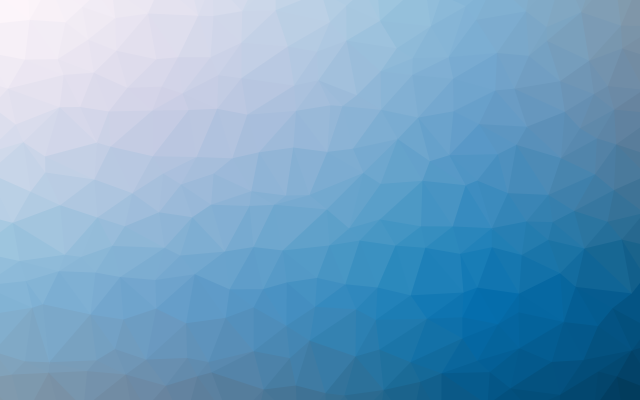
Write a Shadertoy shader that draws this background.

```glsl
// Low-poly triangle mesh shading from pale lilac at top left to deep sea blue at bottom right.

const float ROWS = 12.0;                // mesh rows over the canvas height
const vec2 MESH_SHIFT = vec2(0.1, 0.0); // mesh offset in cells

// Nine-step ramp from near white through blue to navy
vec3 blueRamp(float t) {
    vec3 stops[9] = vec3[9](
        vec3(1.000, 0.969, 0.984), vec3(0.925, 0.906, 0.949), vec3(0.816, 0.820, 0.902),
        vec3(0.651, 0.741, 0.859), vec3(0.455, 0.663, 0.812), vec3(0.212, 0.565, 0.753),
        vec3(0.020, 0.439, 0.690), vec3(0.016, 0.353, 0.553), vec3(0.008, 0.220, 0.345));
    float s = clamp(t, 0.0, 1.0) * 8.0;
    int i = min(int(s), 7);
    return mix(stops[i], stops[i + 1], s - float(i));
}

// Equal blend of one ramp running rightward and one running downward
vec3 facetColor(vec2 middle) {
    vec2 uv = (middle + MESH_SHIFT) / (ROWS * vec2(iResolution.x / iResolution.y, 1.0));
    return 0.5 * (blueRamp(uv.x) + blueRamp(1.0 - uv.y));
}

vec2 hash2(vec2 p) {
    vec3 q = fract(vec3(p.xyx) * vec3(0.1031, 0.1030, 0.0973));
    q += dot(q, q.yzx + 33.33);
    return fract((q.xx + q.yz) * q.zy);
}

// Jittered grid point
vec2 meshVertex(vec2 id) {
    return id + 0.5 + 0.75 * (hash2(id + 57.0) - 0.5);
}

float cross2(vec2 a, vec2 b) { return a.x * b.y - a.y * b.x; }

// Signed distance to an edge, positive on its left
float edgeDistance(vec2 p, vec2 a, vec2 b) {
    return cross2(b - a, p - a) / length(b - a);
}

// Colour of a counter-clockwise triangle, weighted by its coverage in alpha
vec4 facet(vec2 p, vec2 a, vec2 b, vec2 c, float pixel) {
    float d = min(edgeDistance(p, a, b), min(edgeDistance(p, b, c), edgeDistance(p, c, a)));
    float coverage = clamp(0.5 + d / pixel, 0.0, 1.0);
    return vec4(facetColor((a + b + c) / 3.0), 1.0) * coverage;
}

// Delaunay test: the angles at b and d sum to less than a half turn
bool splitAlongAC(vec2 a, vec2 b, vec2 c, vec2 d) {
    float sinB = cross2(c - b, a - b), cosB = dot(c - b, a - b);
    float sinD = cross2(a - d, c - d), cosD = dot(a - d, c - d);
    return sinB * cosD + cosB * sinD >= 0.0;
}

void mainImage(out vec4 fragColor, in vec2 fragCoord) {
    float pixel = ROWS / iResolution.y;
    vec2 p = fragCoord * pixel - MESH_SHIFT;
    vec4 sum = vec4(0.0);

    // Only these four quads can reach the current cell
    for (int y = -1; y <= 0; y++)
    for (int x = -1; x <= 0; x++) {
        vec2 id = floor(p) + vec2(x, y);
        vec2 a = meshVertex(id);
        vec2 b = meshVertex(id + vec2(1.0, 0.0));
        vec2 c = meshVertex(id + vec2(1.0, 1.0));
        vec2 d = meshVertex(id + vec2(0.0, 1.0));
        if (splitAlongAC(a, b, c, d))
            sum += facet(p, a, b, c, pixel) + facet(p, a, c, d, pixel);
        else
            sum += facet(p, a, b, d, pixel) + facet(p, b, c, d, pixel);
    }
    fragColor = vec4(sum.rgb / max(sum.a, 0.0001), 1.0);
}
```
